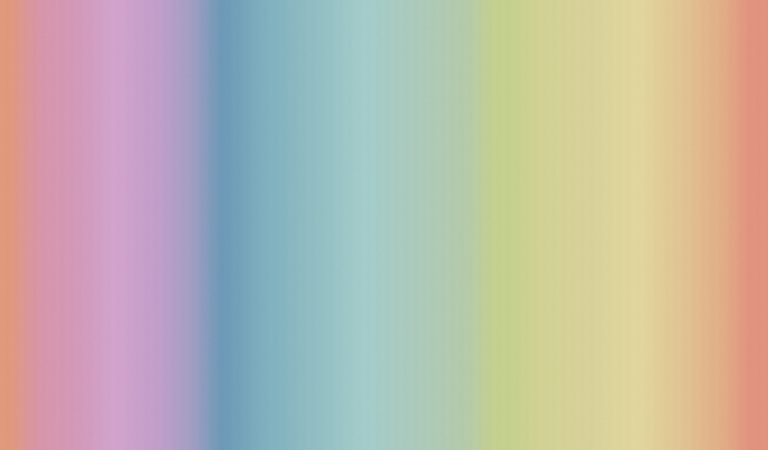
Give the GLSL for this background, as a Shadertoy shader.

```glsl
float hash(vec2 p) {
    p = fract(p * vec2(0.1031, 0.1137));
    p += dot(p, p.yx + 33.33);
    return fract((p.x + p.y) * p.x * 17.0);
}

// Carries the running colour to the next one between two positions
void blendTo(inout vec3 color, float x, float start, float end, vec3 next) {
    float t = clamp((x - start) / (end - start), 0.0, 1.0);
    color = mix(color, next, mix(t, smoothstep(0.0, 1.0, t), 0.3));
}

vec3 spectrum(float x) {
    // Orange edge into pink and lilac
    vec3 color = vec3(0.88, 0.60, 0.48);
    blendTo(color, x, 0.008, 0.055, vec3(0.84, 0.585, 0.67));
    blendTo(color, x, 0.055, 0.100, vec3(0.825, 0.60, 0.725));
    blendTo(color, x, 0.100, 0.150, vec3(0.82, 0.64, 0.80));
    blendTo(color, x, 0.150, 0.200, vec3(0.765, 0.62, 0.79));
    blendTo(color, x, 0.200, 0.243, vec3(0.66, 0.62, 0.77));

    // Deep blue into pale aqua
    blendTo(color, x, 0.243, 0.290, vec3(0.425, 0.60, 0.715));
    blendTo(color, x, 0.290, 0.350, vec3(0.505, 0.695, 0.75));
    blendTo(color, x, 0.350, 0.410, vec3(0.57, 0.74, 0.76));
    blendTo(color, x, 0.410, 0.475, vec3(0.64, 0.80, 0.79));
    blendTo(color, x, 0.475, 0.535, vec3(0.67, 0.79, 0.74));

    // Sage, lime and sand
    blendTo(color, x, 0.535, 0.605, vec3(0.705, 0.79, 0.67));
    blendTo(color, x, 0.605, 0.645, vec3(0.77, 0.815, 0.56));
    blendTo(color, x, 0.665, 0.705, vec3(0.82, 0.82, 0.58));
    blendTo(color, x, 0.705, 0.770, vec3(0.845, 0.82, 0.60));
    blendTo(color, x, 0.770, 0.830, vec3(0.88, 0.84, 0.615));

    // Warm coral edge
    blendTo(color, x, 0.830, 0.880, vec3(0.88, 0.775, 0.58));
    blendTo(color, x, 0.880, 0.935, vec3(0.88, 0.69, 0.53));
    blendTo(color, x, 0.935, 0.978, vec3(0.88, 0.575, 0.50));
    return color;
}

void mainImage(out vec4 fragColor, in vec2 fragCoord) {
    vec2 uv = fragCoord / iResolution.xy;
    vec3 color = spectrum(uv.x);

    // Faint woven ribs and grain
    float ribs = 0.003 * sin(uv.x * 520.0);
    float grain = 0.006 * (hash(floor(uv * vec2(512.0, 300.0))) - 0.5);
    fragColor = vec4(color + ribs + grain, 1.0);
}
```
